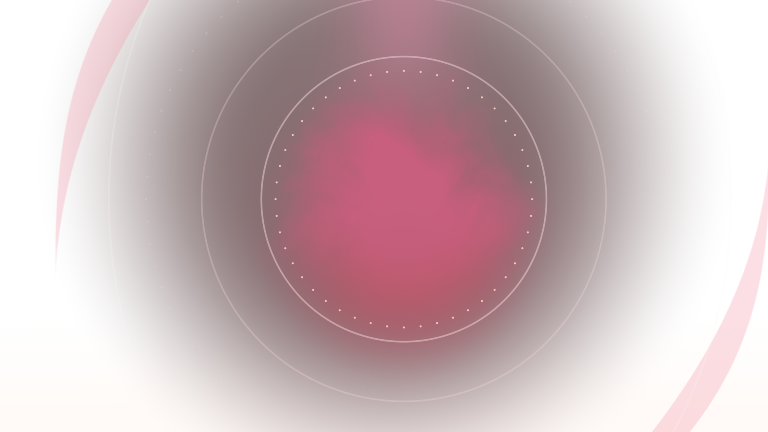
A WebGL 1 fragment shader for this background:

```glsl
precision highp float;

uniform vec2 u_resolution;

// Layered sines, each octave bent by the one before
float cloud(vec2 p) {
  float sum = 0.0;
  float amp = 0.5;
  for (int i = 0; i < 5; i++) {
    p += 0.45 * sin(p.yx * 1.3 + vec2(1.7, 4.1));
    sum += amp * sin(p.x) * sin(p.y + 0.8);
    p = mat2(1.5, 1.1, -1.1, 1.5) * p + 2.3;
    amp *= 0.6;
  }
  return 0.5 + 0.6 * sum;
}

float ring(float dist, float radius, float pixel) {
  return 1.0 - smoothstep(0.0008, 0.0008 + pixel, abs(dist - radius));
}

// Evenly spaced dots on a circle
float dotRing(vec2 p, float radius, float count, float size, float pixel) {
  float stepAngle = 6.2831853 / count;
  float angle = atan(p.y, p.x);
  angle -= stepAngle * floor(angle / stepAngle + 0.5);
  vec2 local = length(p) * vec2(cos(angle), sin(angle));
  return 1.0 - smoothstep(size, size + pixel, length(local - vec2(radius, 0.0)));
}

// Blade between a cubic and a quadratic edge, widening away from its tip
float crescent(float x, float s, float cubic, float quadratic, float pixel) {
  s = max(s, 0.0);
  float outer = smoothstep(-pixel, pixel, x - cubic * s * s * s);
  float inner = smoothstep(-pixel, pixel, quadratic * s * s - x);
  return outer * inner * smoothstep(0.0, 0.15, s);
}

void main() {
  vec2 p = (gl_FragCoord.xy - 0.5 * u_resolution) / u_resolution.y;
  float pixel = 1.0 / u_resolution.y;
  vec2 hub = p - vec2(0.046, 0.039);
  float hubDist = length(hub);

  // White field with a smoky disc
  vec3 color = mix(vec3(1.0), vec3(1.0, 0.98, 0.97), smoothstep(-0.2, -0.5, p.y));
  float smoke = smoothstep(0.82, 0.29, length(p - vec2(0.002, 0.13)));
  color = mix(color, vec3(0.51, 0.44, 0.445), 0.97 * smoke);

  // Beam from the top
  float beam = exp(-hub.x * hub.x / 0.018) * smoothstep(0.0, 0.5, p.y);
  color = mix(color, vec3(0.78, 0.52, 0.61), 0.7 * beam);

  // Mauve halo and clouded rose core
  vec2 core = p - vec2(0.046, -0.02);
  float halo = exp(-dot(core, core) / 0.075);
  color = mix(color, vec3(0.57, 0.33, 0.37), 0.85 * halo);
  float mist = cloud(p * 11.0 + 2.0);
  float coreDist = length(core * vec2(1.0, 0.92)) + 0.13 * (mist - 0.5) * smoothstep(-0.25, 0.1, p.y);
  float rose = smoothstep(0.36, 0.09, coreDist);
  vec3 roseColor = mix(vec3(0.75, 0.35, 0.42), vec3(0.81, 0.37, 0.50), smoothstep(-0.25, 0.05, p.y));
  color = mix(color, roseColor, 0.92 * rose);
  color = mix(color, vec3(0.76, 0.38, 0.52), 0.35 * exp(-dot(core, core) / 0.012));

  // Side crescents
  float blades = crescent(p.x + 0.761, p.y + 0.18, 0.417, 0.474, pixel);
  blades += crescent(0.893 - p.x, 0.2 - p.y, 0.54, 0.557, pixel);
  color = mix(color, vec3(0.94, 0.55, 0.62), 0.28 * blades);

  // Concentric rings and the faint outer oval
  vec3 lineColor = vec3(0.97, 0.86, 0.87);
  color = mix(color, lineColor, 0.48 * ring(hubDist, 0.330, pixel));
  color = mix(color, lineColor, 0.28 * ring(hubDist, 0.468, pixel));
  float oval = length((p - vec2(0.083, 0.039)) * vec2(1.0, 0.776));
  color = mix(color, vec3(0.97), 0.2 * ring(oval, 0.72, pixel));

  // Dotted circles
  color = mix(color, vec3(1.0, 0.84, 0.79), 0.85 * dotRing(hub, 0.297, 48.0, 0.0012, pixel));
  color = mix(color, lineColor, 0.2 * dotRing(hub, 0.597, 72.0, 0.0012, pixel));

  gl_FragColor = vec4(color, 1.0);
}
```
